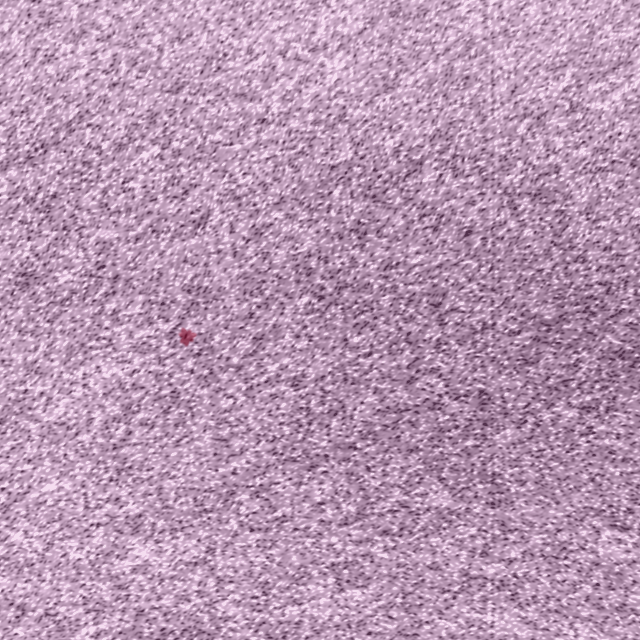
Write a Shadertoy shader that draws this texture.

```glsl
// Stained fibrous tissue: a dense lilac field of short dark and pale flecks.
// Cellular noise scatters soft ellipses that follow a slowly turning fibre
// direction; layered sines add broad bands, and one red fleck sits at the left.

vec3 hash3(vec2 cell) {
    vec3 h = fract(cell.xyx * vec3(0.1031, 0.1030, 0.0973));
    h += dot(h, h.yxz + 33.33);
    return fract((h.xxy + h.yzz) * h.zyx);
}

// Steep diagonal at the top, level at the lower right.
float fibreAngle(vec2 p) {
    float lower = -0.12 + 0.55 * (1.0 - p.x);
    return mix(lower, 0.68, smoothstep(0.12, 0.85, p.y));
}

// Sum of oriented ellipses with random signed weight.
// A higher rarity leaves only a few strong ones; spread turns them at random.
float flecks(vec2 p, float cells, vec2 radii, float rarity, float spread) {
    vec2 g = p * cells;
    vec2 home = floor(g);
    float sum = 0.0;
    for (int j = -2; j <= 2; j++) {
        for (int i = -2; i <= 2; i++) {
            vec2 cell = home + vec2(i, j);
            vec3 rnd = hash3(cell + cells);
            vec2 centre = cell + rnd.xy;
            float a = fibreAngle(centre / cells) + spread * (rnd.x - 0.5);
            vec2 along = vec2(cos(a), sin(a));
            vec2 d = g - centre;
            vec2 q = vec2(dot(d, along), dot(d, vec2(-along.y, along.x))) / radii;
            float weight = 2.0 * rnd.z - 1.0;
            sum += sign(weight) * pow(abs(weight), rarity) * exp(-dot(q, q));
        }
    }
    return sum;
}

// Broad light and dark areas, with wavy bands along the bottom.
float tissueTone(vec2 p) {
    vec2 dense = (p - vec2(0.86, 0.44)) / vec2(0.55, 0.28);
    vec2 pale = (p - vec2(0.05, 0.20)) / vec2(0.28, 0.30);
    float tone = 0.737 - 0.095 * exp(-dot(dense, dense));
    tone += 0.04 * exp(-dot(pale, pale)) + 0.05 * smoothstep(0.6, 1.0, p.y);
    float bands = sin(75.0 * p.y + 9.0 * p.x + 2.0 * sin(7.0 * p.x))
                + sin(43.0 * p.y - 6.0 * p.x + 1.5 * sin(11.0 * p.x + 2.0));
    return tone + 0.014 * bands * (1.0 - smoothstep(0.1, 0.4, p.y));
}

void mainImage(out vec4 fragColor, in vec2 fragCoord) {
    vec2 p = fragCoord / iResolution.y;

    // Fine nuclei and gaps, calmer near the top, then longer fibres
    float calm = 1.0 - 0.18 * smoothstep(0.7, 1.0, p.y);
    float value = tissueTone(p);
    value += 0.345 * calm * flecks(p, 196.0, vec2(0.68, 0.36), 1.0, 1.1);
    value += 0.075 * flecks(p, 64.0, vec2(1.0, 0.26), 1.0, 0.5);
    value += 0.04 * flecks(p, 19.0, vec2(0.95, 0.22), 1.0, 0.3);

    // Rare pale clefts
    float cleft = max(flecks(p, 27.0, vec2(0.7, 0.09), 14.0, 0.2), 0.0);
    value += 0.26 * cleft;
    value = clamp(value, 0.32, 0.96);

    // Lilac stain, fading towards white in the lightest gaps
    vec3 colour = value + vec3(0.0, -0.13, -0.02);
    colour.g += 0.04 * smoothstep(0.90, 0.97, value);

    // Ragged red fleck
    vec2 d = p - vec2(0.292, 0.474);
    float around = atan(d.y, d.x);
    float rim = 0.012 + 0.002 * sin(3.0 * around + 1.0) + 0.0015 * sin(7.0 * around);
    float red = 1.0 - smoothstep(-0.003, 0.003, length(d) - rim);
    colour = mix(colour, vec3(0.58, 0.22, 0.33) + 0.5 * (value - 0.73), 0.85 * red);

    fragColor = vec4(colour, 1.0);
}
```
